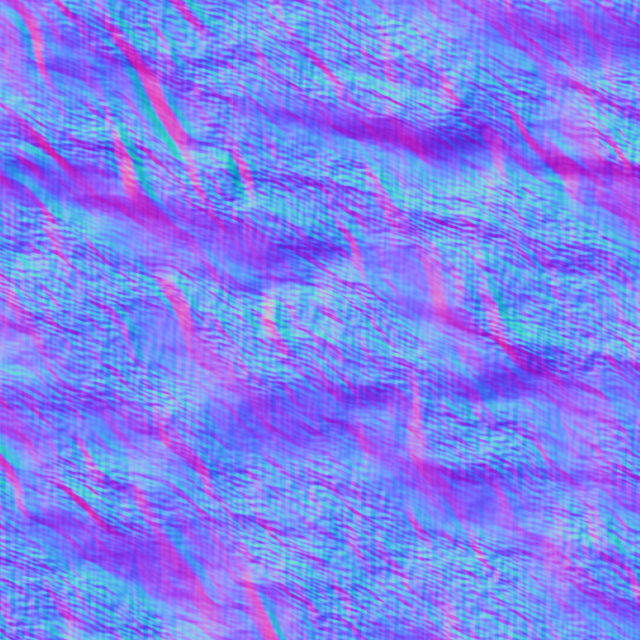
Reproduce this texture map procedurally as a Shadertoy shader.

```glsl
// Tangent-space normal map of rough weathered rock with slanted ridges and streaky grain.

const vec2 UP_RIGHT = vec2(0.7071, 0.7071);
const float TAU = 6.2831853;

// Random unit gradient for a lattice point
vec2 gradientAt(vec2 cell) {
    vec3 h = fract(cell.xyx * vec3(0.1031, 0.1030, 0.0973));
    h += dot(h, h.yzx + 33.33);
    float angle = TAU * fract((h.x + h.y) * h.z);
    return vec2(cos(angle), sin(angle));
}

// Gradient noise with a quintic fade, roughly -0.7 to 0.7
float gradientNoise(vec2 p) {
    vec2 i = floor(p), f = p - i;
    vec2 u = f * f * f * (f * (f * 6.0 - 15.0) + 10.0);
    float a = dot(gradientAt(i), f);
    float b = dot(gradientAt(i + vec2(1, 0)), f - vec2(1, 0));
    float c = dot(gradientAt(i + vec2(0, 1)), f - vec2(0, 1));
    float d = dot(gradientAt(i + vec2(1, 1)), f - vec2(1, 1));
    return mix(mix(a, b, u.x), mix(c, d, u.x), u.y);
}

// Noise stretched along an angle; cells = frequency (along, across)
float streaks(vec2 p, float angle, vec2 cells, float seed) {
    vec2 dir = vec2(cos(angle), sin(angle));
    vec2 q = vec2(dot(p, dir), dot(p, vec2(-dir.y, dir.x)));
    return gradientNoise(q * cells + seed);
}

// Streaks whose crests lean along a vector, making one flank steep
float leaningStreaks(vec2 p, float angle, vec2 cells, vec2 lean, float seed) {
    float crest = streaks(p, angle, cells, seed);
    return streaks(p - lean * crest, angle, cells, seed);
}

// Broad slanted facets
float facets(vec2 p) {
    return leaningStreaks(p, -0.45, vec2(4.0, 6.0), UP_RIGHT * 0.1, 3.7);
}

float rockHeight(vec2 p) {
    // Gentle bending of all large forms
    vec2 bent = p + 0.016 * vec2(gradientNoise(p * 9.0 + 41.0),
                                 gradientNoise(p * 9.0 + 67.0));
    float facet = facets(bent);
    // Faces sloping to the lower left are rough, the others are worn smooth
    float rise = facets(bent + UP_RIGHT * 0.05) - facet;
    float rough = mix(0.3, 1.0, smoothstep(-0.15, 0.16, rise));

    // Sparse steep ridges and shallow ledges
    float sparse = smoothstep(-0.15, 0.35, gradientNoise(p * 6.0 + 19.0));
    float ridges = leaningStreaks(bent, -1.0, vec2(8.0, 19.0),
                                  vec2(0.87, 0.5) * 0.055, 11.3);
    float ledges = leaningStreaks(bent, -0.22, vec2(5.0, 13.0),
                                  vec2(0.3, 0.95) * 0.06, 23.9);

    // Chips, diagonal grain and fine vertical scratches
    float chips = leaningStreaks(bent, -0.65, vec2(22.0, 52.0),
                                 UP_RIGHT * 0.014, 31.1);
    float grain = streaks(bent, -0.42, vec2(58.0, 165.0), 53.3);
    float scratches = streaks(p, 0.25 * TAU, vec2(24.0, 135.0), 71.7);

    return 0.055 * facet
         + 0.026 * ridges * mix(0.25, 1.0, sparse)
         + 0.016 * ledges
         + 0.0062 * chips * mix(0.55, 1.0, rough)
         + 0.0031 * grain * rough
         + 0.0019 * scratches * mix(0.5, 1.0, rough);
}

// Surface normal from central differences of the height
vec3 rockNormal(vec2 p, float reach) {
    vec2 e = vec2(reach, 0.0);
    vec2 slope = vec2(rockHeight(p + e.xy) - rockHeight(p - e.xy),
                      rockHeight(p + e.yx) - rockHeight(p - e.yx)) / (2.0 * reach);
    return normalize(vec3(-slope, 1.0));
}

void mainImage(out vec4 fragColor, in vec2 fragCoord) {
    vec2 p = fragCoord / iResolution.y;
    vec3 normal = rockNormal(p, 0.001);
    // Encode with the green axis pointing down
    normal.y = -normal.y;
    fragColor = vec4(0.5 + 0.5 * normal, 1.0);
}
```
